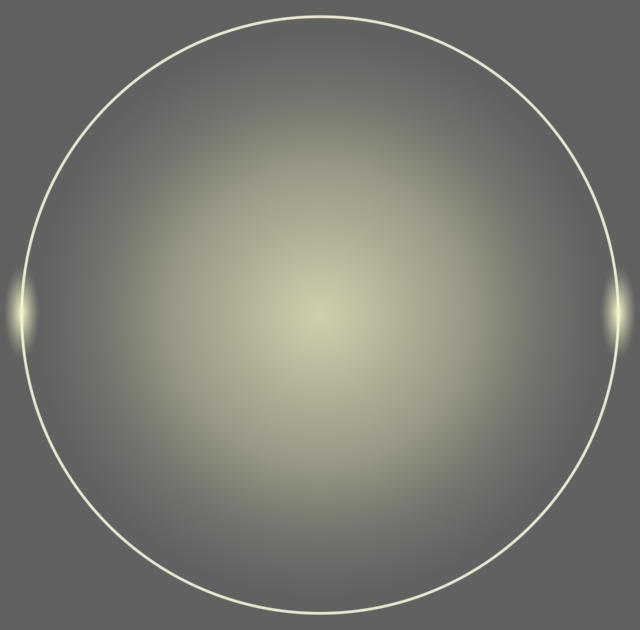
This background is drawn by a WebGL 2 fragment shader. Its source:

```glsl
#version 300 es
precision highp float;
// A soft radial glow on grey inside a thin pale ring, with a tall
// elliptical flare where the ring crosses each side.
// Built from a piecewise radial ramp, a circle distance and scaled ellipses.

#define RING_RADIUS 0.4735
#define RING_CORE 0.0008
#define RING_EDGE 0.0036
#define FLARE_SIZE vec2(0.029, 0.076)
#define FLARE_RISE 0.004
#define FLARE_FALLOFF 1.3

uniform vec2 u_resolution;
out vec4 fragColor;

const vec3 BACKDROP = vec3(0.38, 0.38, 0.38);
const vec3 MOSS     = vec3(0.435, 0.45, 0.425);
const vec3 OLIVE    = vec3(0.525, 0.53, 0.47);
const vec3 SAND     = vec3(0.595, 0.588, 0.523);
const vec3 STRAW    = vec3(0.67, 0.67, 0.58);
const vec3 CORE     = vec3(0.81, 0.81, 0.68);
const vec3 RING     = vec3(0.91, 0.91, 0.83);
const vec3 FLARE    = vec3(0.97, 0.97, 0.80);

float ramp(float from, float to, float x) {
    return clamp((x - from) / (to - from), 0.0, 1.0);
}

// Colour of the central glow at a given radius
vec3 glowColor(float radius) {
    vec3 color = mix(CORE, STRAW, ramp(0.0, 0.15, radius));
    color = mix(color, SAND, ramp(0.15, 0.24, radius));
    color = mix(color, OLIVE, ramp(0.24, 0.285, radius));
    color = mix(color, MOSS, ramp(0.285, 0.36, radius));
    return mix(color, BACKDROP, ramp(0.36, 0.45, radius));
}

// Strength of the flares, mirrored left and right
float flareStrength(vec2 p) {
    vec2 offset = vec2(abs(p.x) - RING_RADIUS, p.y - FLARE_RISE);
    return pow(max(1.0 - length(offset / FLARE_SIZE), 0.0), FLARE_FALLOFF);
}

void main() {
    // Centred coordinates, one unit per canvas height
    vec2 p = (gl_FragCoord.xy - 0.5 * u_resolution) / u_resolution.y;
    float pixel = 1.0 / u_resolution.y;
    float radius = length(p);
    float flare = flareStrength(p);

    // Glow, then flares, then the ring tinted by the flares
    vec3 color = mix(glowColor(radius), FLARE, flare);
    float ringDistance = abs(radius - RING_RADIUS);
    float ring = 1.0 - smoothstep(RING_CORE, max(RING_EDGE, RING_CORE + pixel), ringDistance);
    color = mix(color, mix(RING, FLARE, flare), ring);

    fragColor = vec4(color, 1.0);
}
```
